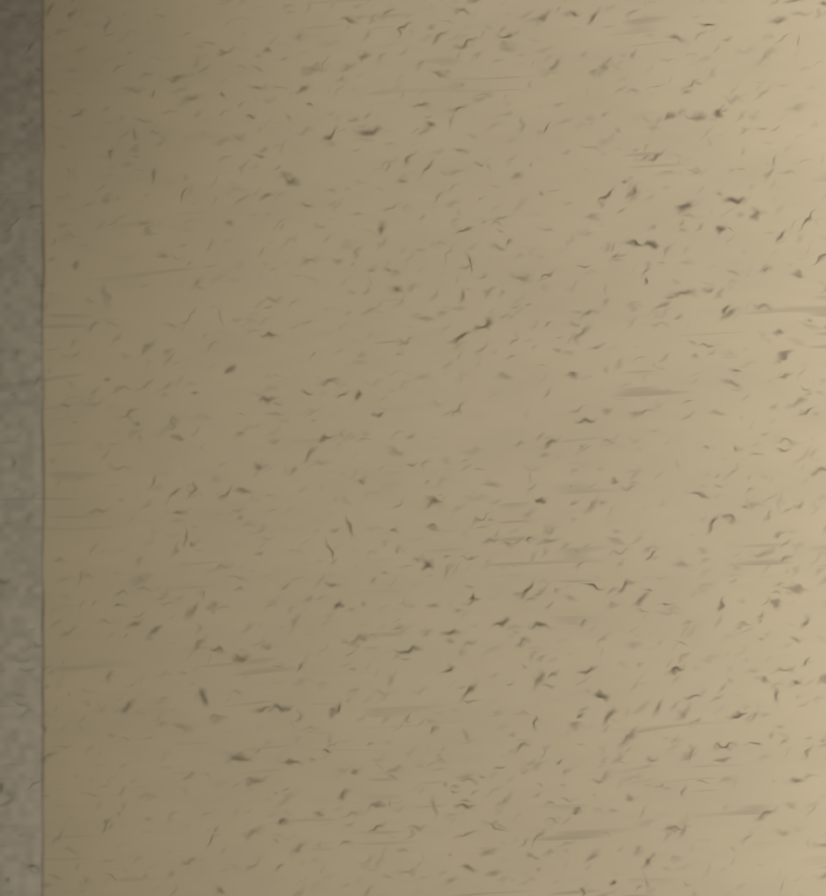
A Shadertoy shader for this texture:

```glsl
// Beige speckled wall panel with soft slanted flecks, a side light and a seam at the left.
#define SHADOW_COLOR vec3(0.505, 0.457, 0.362)
#define LIGHT_COLOR vec3(0.755, 0.692, 0.572)
#define FLECK_TINT vec3(0.60, 0.60, 0.59)
#define SEAM_X 0.052
#define FLECK_CELLS 25.0
#define FLECK_LENGTH 0.0085
#define FLECK_WIDTH 0.0029
#define FLECK_TILT 0.38
#define FLECK_STRENGTH 0.95
#define MOTTLE 0.022

float hash(vec2 p) {
    return fract(sin(dot(p, vec2(127.1, 311.7))) * 43758.5453);
}

float noise(vec2 p) {
    vec2 i = floor(p), f = fract(p);
    f = f * f * (3.0 - 2.0 * f);
    return mix(mix(hash(i), hash(i + vec2(1, 0)), f.x),
               mix(hash(i + vec2(0, 1)), hash(i + vec2(1, 1)), f.x), f.y);
}

// Soft darkness of one layer of scattered, tilted, ragged flecks.
float flecks(vec2 p, float cells, float size, float seed) {
    vec2 warp = vec2(noise(p * 130.0 + seed), noise(p * 130.0 + seed + 37.0)) - 0.5;
    vec2 q = p + warp * 0.008 * size;
    vec2 base = floor(q * cells);
    float dark = 0.0;
    for (int y = -1; y <= 1; y++) {
        for (int x = -1; x <= 1; x++) {
            vec2 cell = base + vec2(x, y);
            vec2 key = cell + seed;
            vec2 center = (cell + vec2(hash(key + 1.3), hash(key + 5.7))) / cells;
            float angle = FLECK_TILT + (hash(key + 9.1) - 0.5) * 1.3;
            if (hash(key + 3.9) > 0.93) angle += 1.0;
            float c = cos(angle), s = sin(angle);
            vec2 d = mat2(c, -s, s, c) * (q - center);
            float stretch = mix(0.5, 1.35, hash(key + 12.4));
            d /= size * vec2(FLECK_LENGTH * stretch, FLECK_WIDTH * mix(0.7, 1.3, hash(key + 15.2)));
            float weight = hash(key + 21.6);
            weight = 0.12 + 0.88 * weight * weight;
            float present = step(hash(key + 27.8), 0.35 + 0.55 * noise(center * 7.0 + seed));
            dark = max(dark, present * weight * exp(-dot(d, d)));
        }
    }
    return dark;
}

// Faint, nearly level hairlines broken into short runs.
float streaks(vec2 p) {
    float wave = p.y + 0.012 * noise(p * 9.0) - 0.06 * p.x;
    float line = noise(vec2(p.x * 14.0, wave * 150.0));
    return smoothstep(0.74, 0.98, line) * smoothstep(0.45, 0.8, noise(p * 11.0 + 60.0));
}

void mainImage(out vec4 fragColor, in vec2 fragCoord) {
    vec2 uv = fragCoord / iResolution.xy;
    vec2 p = fragCoord / iResolution.y;

    // Side light, dimmer in the upper left and brighter in the upper right.
    float light = uv.x + 0.05 * sin(uv.x * 6.283);
    light += 0.10 * (uv.y - 0.5) * (uv.x - 0.35);
    light -= 0.30 * smoothstep(0.55, 1.05, uv.y) * (1.0 - smoothstep(0.0, 0.45, uv.x));
    vec3 color = mix(SHADOW_COLOR, LIGHT_COLOR, light);

    // Cloudy tone and fine level grain.
    float cloud = noise(p * vec2(12.0, 26.0)) + 0.6 * noise(p * vec2(45.0, 110.0)) - 0.8;
    color *= 1.0 + MOTTLE * cloud;

    // Flecks of two sizes, clearer toward the light.
    float dark = flecks(p, FLECK_CELLS, 1.0, 0.0);
    dark = max(dark, 0.75 * flecks(p + 0.37, FLECK_CELLS * 1.25, 0.8, 71.0));
    dark = max(dark, 0.35 * flecks(p + 0.61, FLECK_CELLS * 1.9, 0.7, 143.0));
    dark = max(dark, 0.22 * streaks(p));
    dark *= FLECK_STRENGTH * mix(0.6, 1.0, smoothstep(0.05, 0.6, uv.x));
    color *= mix(vec3(1.0), FLECK_TINT, dark);

    // Grayer, grainier strip beyond the seam.
    float strip = 1.0 - smoothstep(SEAM_X - 0.003, SEAM_X + 0.002, uv.x);
    float grit = noise(p * 120.0) - 0.5;
    vec3 gray = vec3(dot(color, vec3(0.333)));
    vec3 stripColor = mix(color, gray, 0.3) * (1.03 - 0.13 * uv.y + 0.10 * grit);
    color = mix(color, stripColor, strip);

    // Thin dark seam with a slight uneven edge.
    float seamX = SEAM_X + 0.002 * (noise(vec2(3.0, p.y * 30.0)) - 0.5);
    float seam = exp(-pow((uv.x - seamX) / 0.0025, 2.0));
    color *= 1.0 - seam * (0.08 + 0.12 * noise(vec2(8.0, p.y * 22.0)));

    fragColor = vec4(color, 1.0);
}
```
